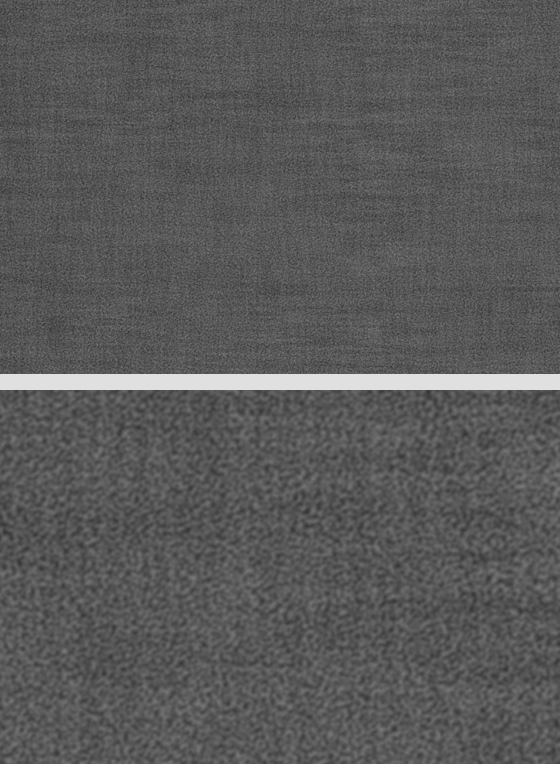
Top: the whole. Bottom: its middle third, enlarged.
Reproduce this texture procedurally as a WebGL 1 fragment shader.

```glsl
precision highp float;
uniform vec2 u_resolution;

#define BASE_GREY 0.340
#define GRAIN_SCALE 205.0
#define GRAIN_CONTRAST 0.115
#define CRIMP_CONTRAST 0.100
#define SLUB_CONTRAST 0.028
#define BAND_CONTRAST 0.011
#define WARP_CONTRAST 0.020
#define CLOUD_CONTRAST 0.011

float hash(vec2 p) {
  vec3 q = fract(vec3(p.xyx) * 0.1031);
  q += dot(q, q.yzx + 33.33);
  return fract((q.x + q.y) * q.z);
}

// Smooth value noise in the range -1 to 1
float noise(vec2 p) {
  vec2 cell = floor(p);
  vec2 f = fract(p);
  f = f * f * (3.0 - 2.0 * f);
  float low = mix(hash(cell), hash(cell + vec2(1.0, 0.0)), f.x);
  float high = mix(hash(cell + vec2(0.0, 1.0)), hash(cell + vec2(1.0, 1.0)), f.x);
  return 2.0 * mix(low, high, f.y) - 1.0;
}

// Slope at a grid corner, dotted with the offset from it
float slope(vec2 cell, vec2 offset) {
  float angle = 6.28318 * hash(cell);
  return dot(vec2(cos(angle), sin(angle)), offset);
}

// Gradient noise: even grain without broad blotches
float grain(vec2 p) {
  vec2 cell = floor(p);
  vec2 f = fract(p);
  vec2 s = f * f * f * (f * (f * 6.0 - 15.0) + 10.0);
  vec2 e = vec2(1.0, 0.0);
  float low = mix(slope(cell, f), slope(cell + e, f - e), s.x);
  float high = mix(slope(cell + e.yx, f - e.yx), slope(cell + e.xx, f - e.xx), s.x);
  return mix(low, high, s.y);
}

vec2 rotate(vec2 p, float angle) {
  float c = cos(angle);
  float s = sin(angle);
  return vec2(c * p.x - s * p.y, s * p.x + c * p.y);
}

// Tiny knots of yarn and short slanted crimps, on two turned grids
float yarnGrain(vec2 p) {
  float knots = grain(rotate(p, 0.47) * GRAIN_SCALE + 900.0);
  float crimps = grain(rotate(p, -0.62) * GRAIN_SCALE * vec2(0.75, 1.05) + 1300.0);
  return GRAIN_CONTRAST * knots + CRIMP_CONTRAST * crimps;
}

// Uneven horizontal threads: thin slubs and broader soft bands
float weftThreads(vec2 p) {
  float y = p.y + 0.002 * noise(p * vec2(3.0, 5.0) + 20.0);
  float slubs = noise(vec2(p.x * 14.0 + 50.0, y * 165.0 + 130.0));
  float strength = 0.85 + 0.5 * noise(p * vec2(4.0, 9.0) + 260.0);
  float bands = noise(vec2(p.x * 5.0 + 310.0, y * 36.0 + 40.0));
  return SLUB_CONTRAST * slubs * strength + BAND_CONTRAST * bands;
}

// Faint vertical threads
float warpThreads(vec2 p) {
  float x = p.x + 0.001 * noise(p * 6.0 + 15.0);
  return WARP_CONTRAST * noise(vec2(x * 180.0 + 510.0, p.y * 18.0 + 80.0));
}

// Wide mottling and a gentle fall of light
float softLight(vec2 p, vec2 uv) {
  float clouds = 0.65 * noise(p * vec2(3.0, 4.5) + 8.0)
               + 0.5 * noise(p * vec2(8.0, 14.0) + 37.0);
  float fall = 0.008 * (uv.x - 0.5) - 0.006 * (uv.y - 0.5);
  float edge = 0.007 * smoothstep(0.40, 0.52, abs(uv.x - 0.5));
  return CLOUD_CONTRAST * clouds + fall - edge;
}

void main() {
  vec2 uv = gl_FragCoord.xy / u_resolution;
  vec2 p = gl_FragCoord.xy / u_resolution.y;
  float grey = BASE_GREY + yarnGrain(p) + weftThreads(p)
             + warpThreads(p) + softLight(p, uv);
  gl_FragColor = vec4(vec3(grey), 1.0);
}
```
